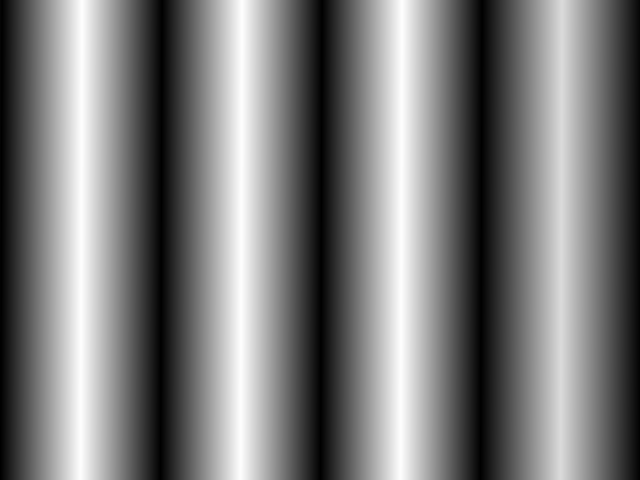
Give the GLSL for this pattern, as a Shadertoy shader.

```glsl
// Four vertical grey bands, each a linear ramp from black up to a bright crest
// and back down. A triangle wave across the canvas makes the ramps; the wave
// leans very slightly with height, and the last band has a dimmer crest.

const float BAND_COUNT = 4.0;     // repeats across the canvas
const float SHIFT = 0.002;        // offset to the right, in canvas widths
const float LEAN = 0.0025;        // sideways drift from bottom to top
const float DIM_BAND = 3.0;       // index of the dimmer band
const float CREST = 1.0;          // peak brightness of ordinary bands
const float DIM_CREST = 0.86;     // peak brightness of the dimmer band

// Distance from zero with its crease rounded over the given width.
float softAbs(float x, float width) {
    return sqrt(x * x + width * width);
}

// Triangle wave: 0 at the ends of each unit cell, 1 at its middle.
float triangleWave(float x, float blur) {
    return clamp(1.0 - 2.0 * softAbs(fract(x) - 0.5, blur), 0.0, 1.0);
}

void mainImage(out vec4 fragColor, in vec2 fragCoord) {
    vec2 uv = fragCoord / iResolution.xy;

    // Position in bands, with the slight lean
    float x = (uv.x - SHIFT - LEAN * (uv.y - 0.5)) * BAND_COUNT;
    float pixelWidth = BAND_COUNT / iResolution.x;

    // Crest brightness changes only where the ramps meet at black
    float crest = floor(x) == DIM_BAND ? DIM_CREST : CREST;
    float grey = crest * triangleWave(x, 0.5 * pixelWidth);

    fragColor = vec4(vec3(grey), 1.0);
}
```
